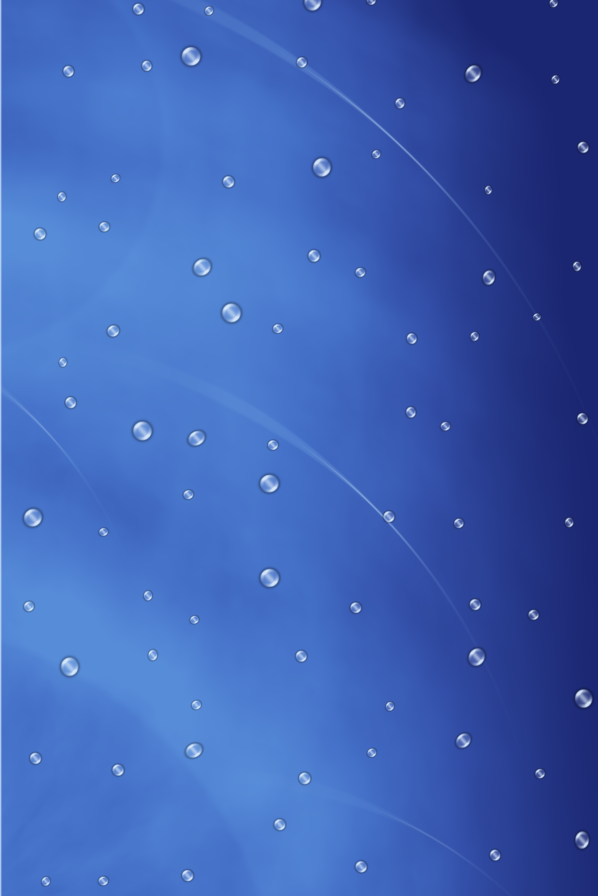
Reproduce this background procedurally as a Shadertoy shader.

```glsl
const vec3 NAVY = vec3(0.115, 0.165, 0.465);
const vec3 DEEP = vec3(0.20, 0.31, 0.66);
const vec3 AZURE = vec3(0.265, 0.435, 0.78);
const vec3 SKY = vec3(0.325, 0.525, 0.835);
const vec3 VEIL = vec3(0.48, 0.68, 0.90);
const vec3 GLINT = vec3(0.86, 0.92, 0.98);

vec2 hash2(vec2 cell) {
    vec3 h = fract(cell.xyx * vec3(0.1031, 0.1030, 0.0973));
    h += dot(h, h.yzx + 33.33);
    return fract((h.xx + h.yz) * h.zy);
}

float gradientNoise(vec2 p) {
    vec2 i = floor(p), f = fract(p);
    vec2 u = f * f * f * (f * (f * 6.0 - 15.0) + 10.0);
    vec2 e = vec2(1.0, 0.0);
    float a = dot(hash2(i) * 2.0 - 1.0, f);
    float b = dot(hash2(i + e.xy) * 2.0 - 1.0, f - e.xy);
    float c = dot(hash2(i + e.yx) * 2.0 - 1.0, f - e.yx);
    float d = dot(hash2(i + e.xx) * 2.0 - 1.0, f - e.xx);
    return mix(mix(a, b, u.x), mix(c, d, u.x), u.y);
}

float fbm(vec2 p) {
    float sum = 0.0, amp = 0.5;
    for (int i = 0; i < 4; i++) {
        sum += amp * gradientNoise(p);
        p = p * 2.0 + 17.3;
        amp *= 0.5;
    }
    return sum;
}

vec2 rotate(vec2 p, float angle) {
    float c = cos(angle), s = sin(angle);
    return vec2(c * p.x + s * p.y, c * p.y - s * p.x);
}

float bell(float x) {
    return exp(-x * x);
}

float glow(vec2 p, vec2 centre, vec2 size, float angle) {
    return bell(length(rotate(p - centre, angle) / size));
}

// Crescent on a circle, tapering to a fine line: x is veil, y is line
vec2 streak(vec2 p, vec2 centre, float radius, float peak, float px) {
    vec2 q = p - centre;
    float angle = atan(q.y, q.x);
    float off = length(q) - radius;
    float spread = mix(0.0015, 0.011, smoothstep(peak - 0.02, peak + 0.3, angle));
    float veil = 1.0 - smoothstep(0.6 * spread, 1.2 * spread + px, abs(off));
    veil *= bell((angle - peak - 0.08) / 0.30);
    float line = bell(off / max(0.0014, 0.7 * px)) * bell((angle - peak) / 0.10);
    return vec2(veil, line);
}

// Brightness step that fades away from the rim of a circle
float arcEdge(vec2 p, vec2 centre, float radius, float reach) {
    float off = length(p - centre) - radius;
    return smoothstep(-0.01, 0.01, off) * exp(-max(off, 0.0) / reach);
}

// Smoke: sweeping bands around a far centre, crossed by upright wisps
float mist(vec2 p, vec2 centre) {
    vec2 q = p - centre;
    float bands = fbm(vec2(length(q) * 7.0, atan(q.y, q.x) * 4.0) + 3.0);
    float wisps = fbm(p * vec2(12.0, 3.5) + 1.2 * bands);
    return bands + 0.45 * wisps;
}

// Brightness level: 0 navy, 1 deep, 2 azure, 3 sky
float lightLevel(vec2 p) {
    float bow = 0.05 * sin(p.y * 2.1 + 4.9);
    float level = 2.15 - 2.35 * smoothstep(0.38, 1.07, p.x + bow);
    level += 1.05 * glow(p, vec2(0.02, 1.10), vec2(0.34, 0.09), -0.20);
    level += 0.60 * glow(p, vec2(0.12, 0.90), vec2(0.40, 0.13), -0.35);
    level += 0.55 * glow(p, vec2(0.44, 1.05), vec2(0.18, 0.13), -0.60);
    level += 0.90 * glow(p, vec2(0.05, 0.49), vec2(0.20, 0.09), -0.50);
    level += 0.85 * glow(p, vec2(0.37, 0.27), vec2(0.28, 0.12), -0.75);
    level += 0.45 * glow(p, vec2(0.22, 1.34), vec2(0.14, 0.09), -0.50);
    level -= 0.35 * glow(p, vec2(0.00, 1.29), vec2(0.20, 0.08), -0.20);
    level -= 0.45 * glow(p, vec2(0.18, 0.66), vec2(0.24, 0.07), -0.70);
    level -= 0.20 * glow(p, vec2(0.58, 0.55), vec2(0.20, 0.11), -0.80);
    level -= 0.60 * smoothstep(1.30, 1.54, p.y);
    level += 0.35 * arcEdge(p, vec2(-0.193, -0.205), 0.66, 0.12);
    level += 0.25 * arcEdge(p, vec2(-0.082, 1.266), 0.355, 0.05);
    return level + 0.9 * mist(p, vec2(-0.073, -0.042)) * smoothstep(1.15, 0.4, p.x);
}

vec3 waterColour(float level) {
    vec3 colour = mix(NAVY, DEEP, clamp(level, -0.1, 1.0));
    colour = mix(colour, AZURE, clamp(level - 1.0, 0.0, 1.0));
    return mix(colour, SKY, clamp(level - 2.0, 0.0, 1.25));
}

// Clear bead: thin shade around it, bright opposite rims and a slanting gleam
vec3 addDrop(vec3 colour, vec2 q, float radius, float tilt, float squash, float px) {
    vec2 n = rotate(q, tilt) * vec2(squash, 1.0) / radius;
    float r = length(n), soft = px / radius;
    float body = 1.0 - smoothstep(1.0 - soft, 1.0 + soft, r);
    float side = dot(q, vec2(0.6, -0.8)) / (length(q) + 1e-5);
    float rim = smoothstep(0.5, 0.85, r);
    float across = dot(q, vec2(0.75, 0.66)) / radius;
    float shine = 0.12 + 0.85 * rim * side * side;
    shine += 0.5 * bell(3.0 * across) * (1.0 - 0.5 * rim);
    colour *= 1.0 - 0.24 * bell((r - 1.08) / 0.18);
    return mix(colour, GLINT, body * min(shine, 0.95));
}

// One drop per cell, mostly small
vec3 scatterDrops(vec3 colour, vec2 p, float px) {
    vec2 grid = p * 7.0, cell = floor(grid);
    vec2 jitter = hash2(cell + 5.0), kind = hash2(cell + 71.0);
    vec2 q = (fract(grid) - mix(vec2(0.15), vec2(0.85), jitter)) / 7.0;
    float radius = 0.0052 + 0.0042 * kind.y + 0.006 * smoothstep(0.70, 0.86, kind.x);
    return addDrop(colour, q, radius, 0.3 + 1.2 * jitter.x, 0.78 + 0.22 * kind.y, px);
}

void mainImage(out vec4 fragColor, in vec2 fragCoord) {
    vec2 p = fragCoord / iResolution.xy * vec2(1.0, 1.5);
    float px = 1.0 / iResolution.x;
    vec3 colour = waterColour(lightLevel(p));

    // Curved rays
    vec2 rays = streak(p, vec2(-0.25, 0.287), 1.336, 0.83, px);
    rays += streak(p, vec2(-0.073, -0.042), 0.984, 0.79, px);
    rays += 0.6 * streak(p, vec2(-0.417, 0.32), 0.674, 0.77, px);
    rays += 0.35 * streak(p, vec2(0.337, -0.557), 0.76, 1.05, px);
    colour = mix(colour, VEIL, 0.26 * min(rays.x, 1.0));
    colour = mix(colour, GLINT, 0.40 * min(rays.y, 1.0));

    // Drops, then a pale hairline on the left margin
    colour = scatterDrops(colour, p, px);
    colour = mix(colour, GLINT, 0.7 * (1.0 - smoothstep(0.0015, 0.0015 + px, p.x)));
    fragColor = vec4(colour, 1.0);
}
```
